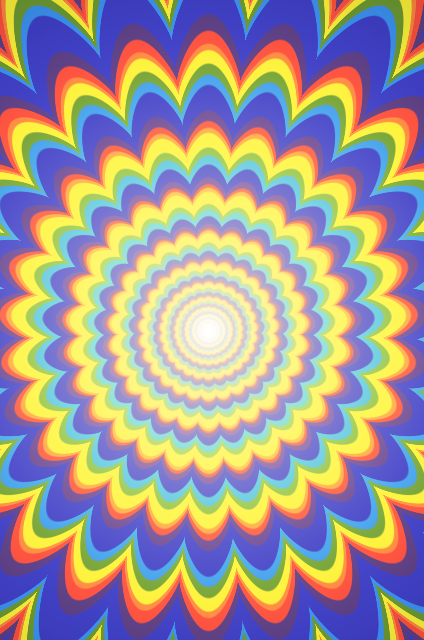
Reproduce this background procedurally as a WebGL 1 fragment shader.

```glsl
precision highp float;

uniform vec2 u_resolution;

const float PETALS = 26.0;
const float RING_RATIO = 0.358;   // log of the size step between rings
const float RING_RADIUS = 0.469;  // tip of the reference ring

// Position inside a ring, 0 at its outer rim and 1 at its inner rim
float ringPhase(vec2 q, float r) {
  float angle = atan(q.x, q.y);
  angle -= 0.04 * sin(angle);
  float petal = pow(abs(cos(0.5 * PETALS * angle)), 0.75);
  float depth = 0.1 + r;
  return fract(log(RING_RADIUS / r) / RING_RATIO - depth * (1.0 - petal));
}

vec3 paint(vec3 below, vec3 above, float edge, float phase, float blur) {
  return mix(below, above, smoothstep(edge - blur, edge + blur, phase));
}

// Stripes of one ring; inner rings are paler with wider yellow
vec3 ringColor(float phase, float blur, float inner) {
  vec3 purple = mix(vec3(0.36, 0.24, 0.52), vec3(0.54, 0.38, 0.70), inner);
  vec3 red = mix(vec3(1.0, 0.31, 0.24), vec3(1.0, 0.43, 0.29), inner);
  vec3 orange = mix(vec3(1.0, 0.53, 0.25), vec3(1.0, 0.80, 0.29), inner);
  vec3 yellow = mix(vec3(0.99, 0.95, 0.22), vec3(1.0, 0.98, 0.28), inner);
  vec3 green = mix(vec3(0.42, 0.60, 0.19), vec3(0.66, 0.86, 0.34), inner);
  vec3 sky = mix(vec3(0.23, 0.57, 0.95), vec3(0.40, 0.87, 0.89), inner);
  vec3 blue = mix(vec3(0.24, 0.24, 0.78), vec3(0.36, 0.36, 0.84), inner);

  vec3 color = paint(purple, red, 0.0, phase, blur);
  color = paint(color, orange, mix(0.127, 0.06, inner), phase, blur);
  color = paint(color, yellow, mix(0.19, 0.14, inner), phase, blur);
  color = paint(color, green, mix(0.31, 0.41, inner), phase, blur);
  color = paint(color, sky, mix(0.42, 0.53, inner), phase, blur);
  color = paint(color, blue, mix(0.51, 0.69, inner), phase, blur);
  color = paint(color, purple, mix(0.85, 0.88, inner), phase, blur);
  return paint(color, red, 1.0, phase, blur);
}

// Warm haze around a white core
vec3 addGlow(vec3 color, float r) {
  float haze = 0.85 * exp(-pow(r / 0.19, 1.4));
  float core = exp(-pow(r / 0.032, 2.0));
  color = mix(color, vec3(1.0, 0.95, 0.81), haze);
  return mix(color, vec3(1.0), core);
}

void main() {
  vec2 center = vec2(0.492, 0.483);
  vec2 q = (gl_FragCoord.xy - center * u_resolution) / u_resolution.y;
  float r = max(length(q), 0.0005);

  float blur = min(1.2 / (u_resolution.y * r * RING_RATIO), 0.12);
  float inner = smoothstep(0.5, 0.15, r);
  vec3 color = ringColor(ringPhase(q, r), blur, inner);

  // Darker rim
  color *= 1.0 - 0.1 * smoothstep(0.42, 0.62, r);
  gl_FragColor = vec4(addGlow(color, r), 1.0);
}
```
